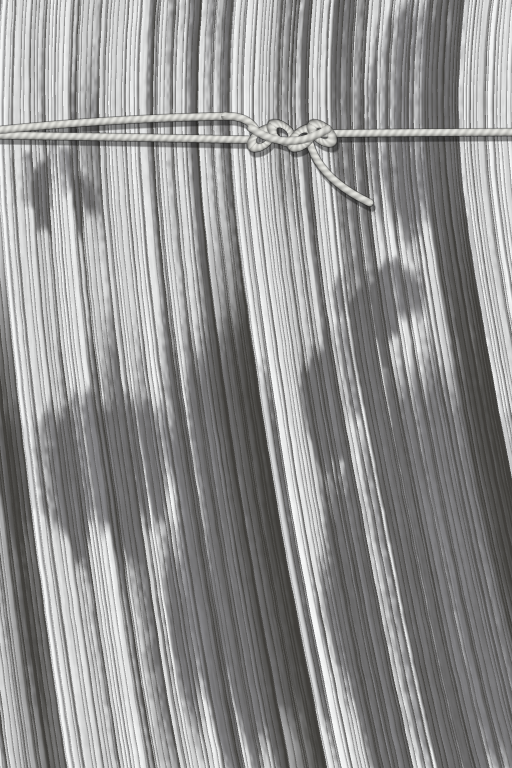
A Shadertoy shader for this texture:

```glsl
const vec3 GAP_DARK   = vec3(0.25, 0.245, 0.23);
const vec3 SHADE_PALE = vec3(0.55, 0.55, 0.565);
const vec3 SUN_LOW    = vec3(0.57, 0.57, 0.57);
const vec3 SUN_HIGH   = vec3(0.96, 0.965, 0.965);
const vec3 ROPE_DARK  = vec3(0.36, 0.36, 0.35);
const vec3 ROPE_PALE  = vec3(0.87, 0.87, 0.85);
const float STACKS = 2.25;       // bundles across the width
const float FOLDS  = 38.0;       // folded sections across the width
const float SHEETS = 105.0;      // single sheets across the width
const float ROPE_RADIUS = 0.0078;
const float SUN_BIAS = 0.17;

// Soft cast shadows: centre and radii, y measured down from the top
const vec4 SHADOWS[7] = vec4[7](
    vec4(0.17, 0.93, 0.22, 0.15), vec4(0.73, 0.61, 0.10, 0.08),
    vec4(0.66, 0.76, 0.09, 0.13), vec4(0.85, 1.15, 0.26, 0.45),
    vec4(0.46, 1.10, 0.14, 0.45), vec4(0.07, 0.37, 0.12, 0.07),
    vec4(0.80, 0.25, 0.10, 0.25));

float hash(float n) {
    n = fract(n * 0.1031);
    n *= n + 33.33;
    return fract(n * (n + n));
}

float hash2(vec2 p) {
    vec3 q = fract(p.xyx * 0.1031);
    q += dot(q, q.yzx + 33.33);
    return fract((q.x + q.y) * q.z);
}

float noise(vec2 p) {
    vec2 i = floor(p), f = fract(p);
    f = f * f * (3.0 - 2.0 * f);
    return mix(mix(hash2(i), hash2(i + vec2(1, 0)), f.x),
               mix(hash2(i + vec2(0, 1)), hash2(i + 1.0), f.x), f.y);
}

float border(float i, float n, float jitter) {
    return i + (hash(i + n * 7.0) - 0.5) * jitter;
}

// Irregular strips: position 0..1 inside, distance to right border, random value
vec3 strip(float s, float n, float jitter) {
    float u = s * n, i = floor(u);
    if (u < border(i, n, jitter)) i -= 1.0;
    else if (u >= border(i + 1.0, n, jitter)) i += 1.0;
    float lo = border(i, n, jitter), hi = border(i + 1.0, n, jitter);
    return vec3((u - lo) / (hi - lo), (hi - u) / n, hash(i + n * 3.0));
}

vec3 paper(vec2 p) {
    // Sheets hang straight at the top, then sweep to the right
    float d = p.y - 0.2;
    float bend = d > 0.0 ? 0.181 * d * d / (d + 0.5) : 0.2 * d * d;
    float s = p.x - bend * (0.72 + 0.6 * p.x);
    s += 0.004 * (noise(vec2(s * 14.0, p.y * 3.0)) - 0.5);
    s += 0.0012 * (noise(vec2(s * 60.0, p.y * 30.0)) - 0.5);

    vec3 stack = strip(s, STACKS, 0.05);
    vec3 fold = strip(s, FOLDS, 0.8);
    vec3 sheet = strip(s, SHEETS, 0.75);
    float fibre = noise(vec2(s * 380.0, p.y * 9.0));
    float grain = noise(vec2(s * 220.0, p.y * 75.0));

    // Dappled sun, its rim broken by the uneven sheets
    vec2 q = p + vec2(0.0, (fold.z - 0.5) * 0.09 + (sheet.z - 0.5) * 0.05);
    float shadow = 0.0;
    for (int i = 0; i < 7; i++) {
        float r = length((q - SHADOWS[i].xy) / SHADOWS[i].zw);
        shadow = max(shadow, 1.0 - smoothstep(0.65, 1.2, r));
    }
    float dapple = SUN_BIAS - 0.42 * shadow
                 + 0.4 * (noise(vec2(s * 8.0, q.y * 4.0)) - 0.5);

    float height = 0.45 * (fold.z - 0.5) + 0.32 * (sheet.z - 0.5)
                 + 0.35 * (0.5 - stack.x) + 0.22 * (0.4 - fold.x);
    float sheetGap = 1.0 - smoothstep(0.0, 0.0035, sheet.y);
    float foldGap = 1.0 - smoothstep(0.0, 0.006, fold.y);
    float gap = max(0.55 * sheetGap, 0.9 * foldGap);
    float lit = smoothstep(-0.16, 0.2, height + dapple + 0.1 * (grain - 0.5));
    lit *= 1.0 - 0.85 * gap;

    float tone = 0.34 + 0.3 * sheet.z + 0.2 * fold.z + 0.22 * (1.0 - sheet.x)
               + 0.2 * (fibre - 0.5) + 0.1 * (grain - 0.5) - 0.55 * gap;
    // Deep side of a bundle and the pale rim of the next
    float deep = smoothstep(0.72, 1.0, stack.x) * smoothstep(0.3, 0.8, p.y);
    float rim = 1.0 - smoothstep(0.015, 0.035, stack.x);
    tone = clamp(tone - 0.5 * deep + 0.25 * rim, 0.0, 1.0);
    lit = max(lit * (1.0 - 0.8 * deep), 0.75 * rim);
    return mix(mix(GAP_DARK, SHADE_PALE, tone), mix(SUN_LOW, SUN_HIGH, tone), lit);
}

// Paint twisted cord; v runs across it, along runs down its length
void cord(inout vec4 col, float v, float along) {
    float px = 1.0 / (iResolution.x * ROPE_RADIUS);
    float mask = 1.0 - smoothstep(1.0 - px, 1.0 + px, abs(v));
    float twist = 0.5 + 0.5 * cos(along * 420.0 + v * 2.2);
    float light = sqrt(max(0.0, 1.0 - v * v)) * 0.8 - 0.28 * v + 0.22 * twist;
    col = mix(col, vec4(mix(ROPE_DARK, ROPE_PALE, clamp(light, 0.0, 1.1)), 1.0), mask);
}

void strand(inout vec4 col, vec2 p, vec2 a, vec2 b, vec2 c) {
    float best = 1e3, v = 1e3, along = 0.0;
    vec2 from = a;
    for (int i = 1; i <= 12; i++) {
        float t = float(i) / 12.0;
        vec2 to = mix(mix(a, b, t), mix(b, c, t), t), e = to - from, w = p - from;
        float h = clamp(dot(w, e) / dot(e, e), 0.0, 1.0);
        float dist = length(w - e * h);
        if (dist < best) {
            best = dist;
            v = dist * (e.x * w.y - e.y * w.x < 0.0 ? -1.0 : 1.0);
            along = (t + h / 12.0) * length(c - a);
        }
        from = to;
    }
    cord(col, v / ROPE_RADIUS, along);
}

vec4 rope(vec2 p) {
    vec4 col = vec4(0.0);
    strand(col, p, vec2(-0.02, 0.264), vec2(0.25, 0.268), vec2(0.485, 0.273));
    strand(col, p, vec2(-0.02, 0.256), vec2(0.20, 0.232), vec2(0.44, 0.227));
    strand(col, p, vec2(0.44, 0.227), vec2(0.485, 0.226), vec2(0.500, 0.255));
    strand(col, p, vec2(0.63, 0.261), vec2(0.80, 0.259), vec2(1.02, 0.258));
    strand(col, p, vec2(0.605, 0.28), vec2(0.625, 0.350), vec2(0.722, 0.396));
    // Knot: tilted overlapping coils
    for (int i = 0; i < 4; i++) {
        float k = float(i), tilt = mod(k, 2.0) * 1.4 - 0.7;
        vec2 q = p - vec2(0.512 + 0.039 * k, 0.265 + 0.005 * cos(k * 3.0));
        q = mat2(cos(tilt), -sin(tilt), sin(tilt), cos(tilt)) * q;
        float v = (length(q / vec2(0.024, 0.014)) - 1.0) * 0.017;
        cord(col, v / ROPE_RADIUS, atan(q.y, q.x) * 0.0299);
    }
    strand(col, p, vec2(0.49, 0.25), vec2(0.56, 0.300), vec2(0.64, 0.252));
    return col;
}

void mainImage(out vec4 fragColor, in vec2 fragCoord) {
    vec2 p = vec2(fragCoord.x, iResolution.y - fragCoord.y) / iResolution.x;
    vec3 col = vec3(0.0);
    for (int i = -1; i <= 1; i++)
        col += paper(p + vec2(float(i) / (3.0 * iResolution.x), 0.0)) / 3.0;
    col *= 1.0 - 0.4 * rope(p - vec2(0.004, 0.010)).a;
    vec4 cordage = rope(p);
    fragColor = vec4(mix(col, cordage.rgb, cordage.a), 1.0);
}
```
